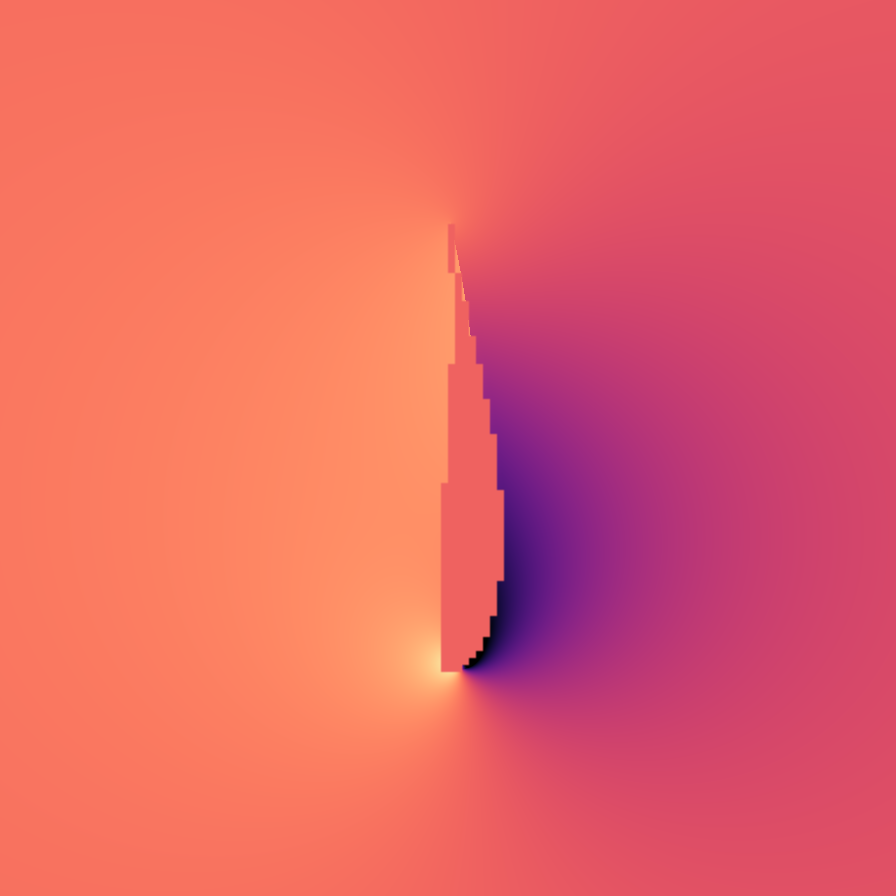
Reproduce this background procedurally as a Shadertoy shader.

```glsl
// Pressure field of ideal flow rising past an upright cambered wing section.

const vec2  TRAILING_EDGE = vec2(0.503, 0.752); // sharp tip, canvas units
const float MAP_SCALE     = 0.1235;             // about a quarter of the chord
const float TILT          = 0.025;              // lean of the section, radians
const float ATTACK        = 0.105;              // angle of the oncoming flow
const vec2  CIRCLE_CENTER = vec2(-0.108, 0.106);// sets thickness and camber
const vec2  PRESSURE_SPAN = vec2(-2.0, 1.0);    // range of the colour ramp

const float CELLS         = 128.0;              // grid of the stepped outline
const vec2  NOSE          = vec2(0.5, 0.25);
const float CHORD         = 0.5;
const float CAMBER        = 0.078;
const float THICKNESS     = 0.108;

vec2 cmul(vec2 a, vec2 b) { return vec2(a.x * b.x - a.y * b.y, a.x * b.y + a.y * b.x); }
vec2 cinv(vec2 a) { return vec2(a.x, -a.y) / max(dot(a, a), 1e-8); }
vec2 cexp(float angle) { return vec2(cos(angle), sin(angle)); }

vec2 csqrt(vec2 a) {
    float r = length(a);
    float im = sqrt(max(0.5 * (r - a.x), 0.0));
    return vec2(sqrt(max(0.5 * (r + a.x), 0.0)), a.y < 0.0 ? -im : im);
}

// Pressure coefficient from the flow around a circle, mapped to the section
float pressure(vec2 p) {
    vec2 z = vec2(2.0, 0.0) + cmul((p - TRAILING_EDGE).yx, cexp(TILT)) / MAP_SCALE;

    // Inverse map: keep the root that lies outside the circle
    vec2 root = csqrt(cmul(z, z) - vec2(4.0, 0.0));
    vec2 qa = 0.5 * (z + root) - CIRCLE_CENTER;
    vec2 qb = 0.5 * (z - root) - CIRCLE_CENTER;
    vec2 q = dot(qa, qa) > dot(qb, qb) ? qa : qb;

    vec2 toTip = vec2(1.0, 0.0) - CIRCLE_CENTER;
    float radius = length(toTip);
    q *= max(1.0, radius / max(length(q), 1e-4));
    vec2 zeta = q + CIRCLE_CENTER;

    // Stream, dipole and the circulation that leaves the tip smoothly
    float swirl = 2.0 * radius * sin(ATTACK + asin(CIRCLE_CENTER.y / radius));
    vec2 invQ = cinv(q);
    vec2 flow = cexp(-ATTACK)
              - radius * radius * cmul(cexp(ATTACK), cmul(invQ, invQ))
              + swirl * vec2(-invQ.y, invQ.x);
    vec2 stretch = vec2(1.0, 0.0) - cinv(cmul(zeta, zeta));
    return 1.0 - dot(flow, flow) / max(dot(stretch, stretch), 1e-4);
}

// One when the centre of a grid cell lies in the section
float solidCell(vec2 cell) {
    vec2 d = (cell + 0.5) / CELLS - NOSE;
    float s = d.y / CHORD;
    if (s <= 0.0 || s >= 1.0) return 0.0;
    float middle = CAMBER * pow(s, 0.6) * (1.0 - s);
    float halfWidth = max(THICKNESS * sqrt(s) * pow(1.0 - s, 1.5), 0.5 / CELLS);
    return step(abs(d.x - middle), halfWidth);
}

// Stepped outline with softened cell borders
float section(vec2 p) {
    vec2 g = p * CELLS - 0.5;
    vec2 cell = floor(g);
    vec2 f = smoothstep(0.3, 0.7, fract(g));
    float low  = mix(solidCell(cell), solidCell(cell + vec2(1, 0)), f.x);
    float high = mix(solidCell(cell + vec2(0, 1)), solidCell(cell + vec2(1, 1)), f.x);
    return mix(low, high, f.y);
}

// Black, violet, coral and cream ramp as a polynomial
vec3 heat(float t) {
    vec3 c = vec3(18.6557, -11.4898, -5.6020);
    c = c * t + vec3(-50.7685, 29.0466, 4.2342);
    c = c * t + vec3(52.1761, -27.9436, 12.9442);
    c = c * t + vec3(-27.6687, 14.2647, -13.6492);
    c = c * t + vec3(8.3537, -3.5777, 0.3145);
    c = c * t + vec3(0.2517, 0.6775, 2.4940);
    return clamp(c * t - vec3(0.0021, 0.0007, 0.0054), 0.0, 1.0);
}

vec3 pressureColor(float cp) {
    float t = (cp - PRESSURE_SPAN.x) / (PRESSURE_SPAN.y - PRESSURE_SPAN.x);
    return heat(clamp(t, 0.0, 1.0));
}

void mainImage(out vec4 fragColor, in vec2 fragCoord) {
    vec2 p = fragCoord / iResolution.xy;
    vec3 color = mix(pressureColor(pressure(p)), pressureColor(0.0), section(p));
    fragColor = vec4(color, 1.0);
}
```
